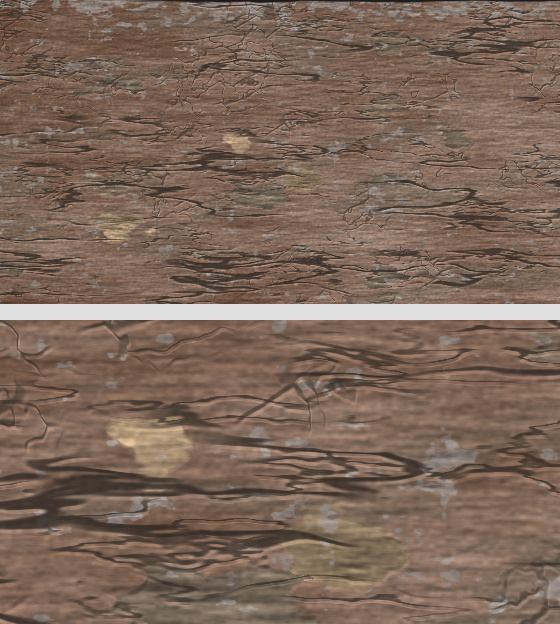
Top, the full canvas; bottom, a detail of the centre.
This texture is drawn by a WebGL 2 fragment shader. Its source:

```glsl
#version 300 es
precision highp float;
// Weathered plank: worn red-brown paint, long split grain, flaked chips and a ragged upper edge.

uniform vec2 u_resolution;
out vec4 fragColor;

const vec3 DEEP_PAINT  = vec3(0.405, 0.295, 0.232);
const vec3 FADED_PAINT = vec3(0.605, 0.510, 0.455);
const vec3 BARE_WOOD   = vec3(0.430, 0.385, 0.335);
const vec3 TAN_WOOD    = vec3(0.620, 0.535, 0.425);
const vec3 GREY_FLECK  = vec3(0.570, 0.545, 0.530);
const vec3 CRACK_DARK  = vec3(0.200, 0.170, 0.148);
const vec3 EDGE_DARK   = vec3(0.120, 0.110, 0.110);

const vec2  LONG_GRAIN  = vec2(2.3, 19.0);   // frequencies per canvas height
const vec2  SHORT_GRAIN = vec2(7.0, 46.0);
const vec2  FIBRE       = vec2(16.0, 95.0);
const vec2  CHIP_CELL   = vec2(0.23, 0.15);
const float CHIP_SHARE  = 0.36;
const float FLAKE_SCALE = 13.0;
const float RELIEF_GAIN = 0.85;
const vec2  LIGHT_STEP  = vec2(-0.0015, 0.0042);

float hash(vec2 p) {
    vec3 q = fract(p.xyx * vec3(0.1031, 0.1030, 0.0973));
    q += dot(q, q.yzx + 33.33);
    return fract((q.x + q.y) * q.z);
}

vec2 hash2(vec2 p) { return vec2(hash(p), hash(p + 71.7)); }

float noise(vec2 p) {
    vec2 i = floor(p), f = fract(p);
    f = f * f * (3.0 - 2.0 * f);
    return mix(mix(hash(i), hash(i + vec2(1, 0)), f.x),
               mix(hash(i + vec2(0, 1)), hash(i + vec2(1, 1)), f.x), f.y);
}

// Layered noise centred on zero
float layers(vec2 p) {
    float sum = 0.0, amp = 0.5;
    for (int i = 0; i < 4; i++) {
        sum += amp * (noise(p) - 0.5);
        p = p * 2.03 + 17.3;
        amp *= 0.5;
    }
    return sum;
}

// Narrow valleys along the zero contour of stretched noise
float valley(vec2 p, float width) {
    return 1.0 - smoothstep(width * 0.25, width, abs(layers(p)));
}

float cracks(vec2 p) {
    vec2 q = p + vec2(0.0, 0.045) * layers(p * vec2(4.0, 6.0));
    float wear = layers(p * vec2(2.6, 9.0) + 9.0) + 0.10 * (0.55 - p.y);
    float longSplit = valley(q * LONG_GRAIN, 0.034) * smoothstep(-0.03, 0.09, wear);
    float shortSplit = valley(q * SHORT_GRAIN + 40.0, 0.036)
                     * smoothstep(0.0, 0.14, layers(p * vec2(5.0, 14.0) + 23.0) + 0.4 * wear);
    return max(longSplit, 0.75 * shortSplit);
}

// Scattered ragged chips: x = coverage, y = random kind
vec2 chips(vec2 p) {
    vec2 home = floor(p / CHIP_CELL), result = vec2(0.0);
    float ragged = 2.4 * layers(p * vec2(20.0, 42.0)) + 1.2 * layers(p * vec2(9.0, 14.0));
    for (int j = -1; j <= 1; j++)
    for (int i = -1; i <= 1; i++) {
        vec2 cell = home + vec2(i, j);
        float present = step(hash(cell + 5.3), CHIP_SHARE);
        vec2 centre = (cell + 0.15 + 0.7 * hash2(cell)) * CHIP_CELL;
        vec2 size = mix(vec2(0.035, 0.018), vec2(0.105, 0.050), hash2(cell + 13.0));
        float d = length((p - centre) / size) + ragged;
        float cover = present * (1.0 - smoothstep(0.72, 0.92, d));
        if (cover > result.x) result = vec2(cover, hash(cell + 29.0));
    }
    return result;
}

// Borders of curled paint flakes, from cellular distances
float flakeRims(vec2 p) {
    vec2 q = p * FLAKE_SCALE * vec2(0.75, 1.3) + 2.2 * layers(p * 14.0);
    vec2 home = floor(q);
    float near = 9.0, second = 9.0;
    for (int j = -1; j <= 1; j++)
    for (int i = -1; i <= 1; i++) {
        vec2 cell = home + vec2(i, j);
        float d = length(cell + hash2(cell) - q);
        second = min(second, max(near, d));
        near = min(near, d);
    }
    float patches = smoothstep(0.06, 0.15, layers(p * vec2(5.0, 7.0) + 51.0));
    return patches * (1.0 - smoothstep(0.02, 0.10, second - near));
}

float relief(vec2 p) {
    return 0.75 * layers(p * FIBRE) + 0.42 * layers(p * vec2(48.0, 72.0))
         - 0.40 * cracks(p) - 0.22 * chips(p).x - 0.28 * flakeRims(p);
}

void main() {
    vec2 uv = gl_FragCoord.xy / u_resolution;
    vec2 p = gl_FragCoord.xy / u_resolution.y;

    // Paint fades towards the right and along the fibres
    float fade = 0.50 + 0.42 * (uv.x - 0.5) - 0.20 * (uv.y - 0.5)
               + 0.95 * layers(p * vec2(2.4, 5.0)) + 0.75 * layers(p * vec2(5.0, 34.0))
               + 0.55 * layers(p * FIBRE + 7.0);
    float ripple = sin(p.x * 190.0 + 14.0 * layers(p * 9.0)) * sin(p.x * 67.0 + p.y * 31.0);
    fade += 0.05 * ripple * smoothstep(0.0, 0.12, layers(p * vec2(3.0, 8.0) + 3.0));
    vec3 colour = mix(DEEP_PAINT, FADED_PAINT, clamp(fade, 0.0, 1.0));

    // Grey weathering and bare chips
    float weather = smoothstep(0.03, 0.18, layers(p * vec2(4.0, 13.0) + 31.0));
    colour = mix(colour, BARE_WOOD, 0.42 * weather);
    vec2 chip = chips(p);
    vec3 chipColour = mix(BARE_WOOD, TAN_WOOD, smoothstep(0.40, 0.65, chip.y));
    chipColour *= 1.0 + 1.1 * layers(p * vec2(9.0, 75.0));
    colour = mix(colour, chipColour, 0.85 * chip.x);

    // Pale flecks gather around worn areas and the upper edge
    float upper = smoothstep(0.90, 1.0, uv.y);
    float fleck = layers(p * vec2(38.0, 62.0) + 61.0) + 0.08 * weather + 0.22 * upper
                + 0.5 * upper * layers(p * vec2(5.0, 20.0));
    colour = mix(colour, GREY_FLECK, 0.75 * smoothstep(0.19, 0.27, fleck));

    // Raking light, then dark openings
    float slope = relief(p) - relief(p + LIGHT_STEP);
    colour *= 1.0 + clamp(RELIEF_GAIN * slope, -0.24, 0.24);
    colour = mix(colour, CRACK_DARK, 0.78 * cracks(p));
    colour = mix(colour, CRACK_DARK, 0.40 * flakeRims(p));
    colour *= 1.0 + 0.16 * (noise(p * 170.0) - 0.5);

    // Shadow gap along the top
    float gap = smoothstep(0.991, 0.997, uv.y + 0.012 * layers(p * vec2(9.0, 3.0)));
    colour = mix(colour, EDGE_DARK, gap * smoothstep(0.18, 0.32, uv.x));
    fragColor = vec4(colour, 1.0);
}
```
